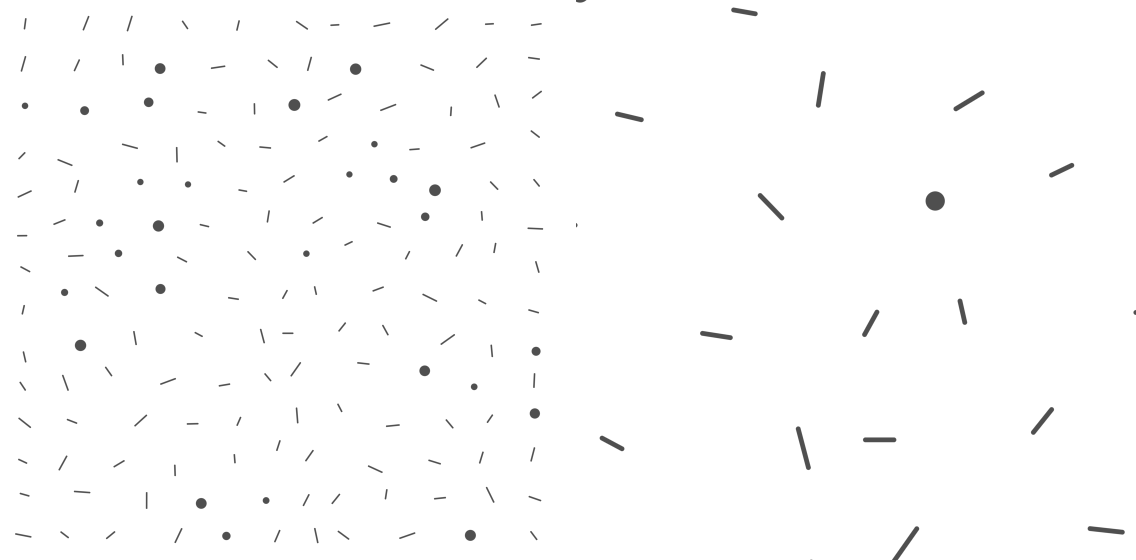
Left: the whole. Right: its middle third, enlarged.
This pattern is drawn by a WebGL 2 fragment shader. Its source:

```glsl
#version 300 es
precision highp float;

uniform vec2 u_resolution;
out vec4 fragColor;

const vec3 PAPER = vec3(1.0);
const vec3 INK = vec3(0.31);
const vec2 LAST_CELL = vec2(10.0, 13.0);
const float MARGIN = 0.044;
const float DOT_SHARE = 0.195;
const float DASH_HALF_WIDTH = 0.00142;
const float TAU = 6.28319;

vec3 hash3(vec2 p, float seed) {
    vec3 q = fract(vec3(p.xyx + seed) * vec3(0.1031, 0.1030, 0.0973));
    q += dot(q, q.yxz + 33.33);
    return fract((q.xxy + q.yzz) * q.zyx);
}

float cornerSlope(vec2 corner, vec2 offset, float seed) {
    float angle = TAU * hash3(corner, seed).x;
    return dot(vec2(cos(angle), sin(angle)), offset);
}

float gradientNoise(vec2 p, float seed) {
    vec2 i = floor(p);
    vec2 f = p - i;
    vec2 w = f * f * f * (f * (f * 6.0 - 15.0) + 10.0);
    vec2 e = vec2(1.0, 0.0);
    float low = mix(cornerSlope(i, f, seed),
                    cornerSlope(i + e.xy, f - e.xy, seed), w.x);
    float high = mix(cornerSlope(i + e.yx, f - e.yx, seed),
                     cornerSlope(i + e.xx, f - e.xx, seed), w.x);
    return mix(low, high, w.y);
}

float discDistance(vec2 p, float radius) {
    return length(p) - radius;
}

float dashDistance(vec2 p, float angle, float halfLength, float halfWidth) {
    vec2 dir = vec2(cos(angle), sin(angle));
    float along = clamp(dot(p, dir), -halfLength, halfLength);
    return length(p - along * dir) - halfWidth;
}

// Brick stagger, slow drift and small jitter; nearly straight at the border
vec2 markCentre(vec2 cell, vec2 spacing) {
    vec2 stagger = vec2(mod(cell.y, 2.0) * 0.5 - 0.25, 0.0);
    vec2 drift = 0.85 * vec2(gradientNoise(cell * 0.29 + 0.37, 11.0),
                             gradientNoise(cell * 0.29 + 0.61, 47.0));
    vec2 jitter = (hash3(cell, 5.0).xy - 0.5) * 0.36;
    vec2 freedom = clamp(min(cell, LAST_CELL - cell) * 0.5, 0.08, 1.0);
    return MARGIN + (cell + (stagger + drift + jitter) * freedom) * spacing;
}

// Each cell holds either a dot or a dash
float markDistance(vec2 p, vec2 cell) {
    vec3 rnd = hash3(cell, 23.0);
    if (rnd.x < DOT_SHARE) {
        return discDistance(p, mix(0.0052, 0.0106, rnd.y));
    }
    float halfLength = mix(0.0065, 0.0142, rnd.y);
    return dashDistance(p, rnd.z * TAU, halfLength, DASH_HALF_WIDTH);
}

float scatterDistance(vec2 p) {
    vec2 spacing = (1.0 - 2.0 * MARGIN) / LAST_CELL;
    vec2 home = floor((p - MARGIN) / spacing + 0.5);
    float nearest = 1.0;
    for (int y = -1; y <= 1; y++) {
        for (int x = -1; x <= 1; x++) {
            vec2 cell = home + vec2(x, y);
            if (cell != clamp(cell, vec2(0.0), LAST_CELL)) continue;
            vec2 local = p - markCentre(cell, spacing);
            nearest = min(nearest, markDistance(local, cell));
        }
    }
    return nearest;
}

void main() {
    float side = min(u_resolution.x, u_resolution.y);
    vec2 p = (gl_FragCoord.xy - 0.5 * u_resolution) / side + 0.5;
    float edge = 0.7 / side;
    float coverage = 1.0 - smoothstep(-edge, edge, scatterDistance(p));
    fragColor = vec4(mix(PAPER, INK, coverage), 1.0);
}
```
